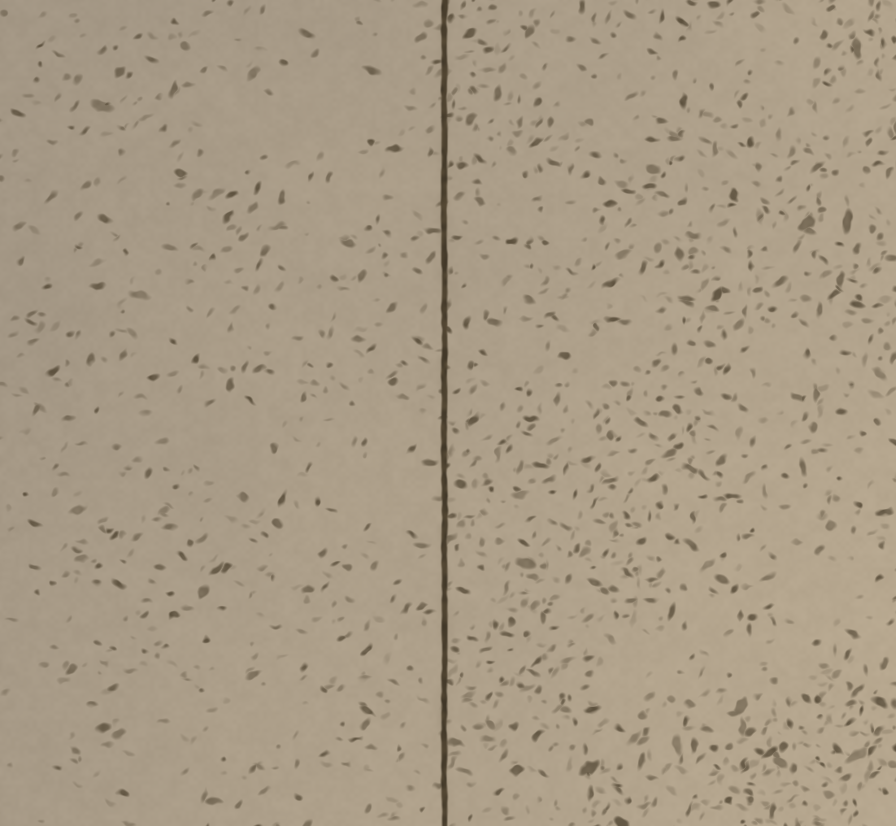
A WebGL 1 fragment shader for this texture:

```glsl
precision highp float;
// Speckled beige stone: two slabs with scattered brown flecks and a dark vertical seam.
uniform vec2 u_resolution;

#define STONE_SHADE vec3(0.645, 0.595, 0.522)
#define STONE_LIGHT vec3(0.715, 0.655, 0.560)
#define FLECK_COLOR vec3(0.345, 0.300, 0.225)
#define SEAM_COLOR vec3(0.270, 0.230, 0.165)
#define SEAM_X 0.496
#define SEAM_HALF_WIDTH 0.0034
#define EDGE_SOFTNESS 0.0018
#define DENSITY_LEFT 0.25
#define DENSITY_RIGHT 0.52
#define FLECK_CELL 0.022
#define EDGE_WARP 0.0042
#define GRAIN 0.014

float hash(vec2 p) {
  return fract(sin(dot(p, vec2(127.1, 311.7))) * 43758.5453);
}

float noise(vec2 p) {
  vec2 i = floor(p);
  vec2 f = fract(p);
  f = f * f * (3.0 - 2.0 * f);
  float low = mix(hash(i), hash(i + vec2(1.0, 0.0)), f.x);
  float high = mix(hash(i + vec2(0.0, 1.0)), hash(i + vec2(1.0, 1.0)), f.x);
  return mix(low, high, f.y);
}

float fbm(vec2 p) {
  float sum = 0.0;
  float amp = 0.5;
  for (int i = 0; i < 4; i++) {
    sum += amp * noise(p);
    p = p * 2.03 + 7.1;
    amp *= 0.5;
  }
  return sum;
}

// Chance of a fleck: sparse left slab, dense right slab, clustered by noise
float fleckChance(vec2 p, float aspect) {
  float x = p.x / aspect;
  float chance = mix(DENSITY_LEFT, DENSITY_RIGHT, step(SEAM_X, x));
  chance += 0.22 * smoothstep(0.5, 0.8, x) * smoothstep(0.35, 0.05, p.y);
  return chance * mix(0.25, 1.75, noise(p * 11.0 + 3.7));
}

// One layer of jittered, rotated ellipses; returns fleck darkness
float flecks(vec2 p, float aspect, float cell, float scale, float share, float seed) {
  float dark = 0.0;
  vec2 home = floor(p / cell);
  for (int j = -1; j <= 1; j++) {
    for (int i = -1; i <= 1; i++) {
      vec2 id = home + vec2(float(i), float(j));
      vec2 key = id + seed;
      vec2 jitter = vec2(hash(key + 11.3), hash(key + 27.9));
      vec2 center = (id + jitter) * cell;
      float present = step(hash(key), share * fleckChance(center, aspect));

      // Near-level on the left, steeper and more mixed on the right
      float side = clamp(center.x / aspect, 0.0, 1.0);
      float angle = mix(0.2, 0.6, side) + (hash(key + 41.7) - 0.5) * mix(1.7, 2.8, side);
      float c = cos(angle);
      float s = sin(angle);
      vec2 d = p - center;
      vec2 q = vec2(c * d.x + s * d.y, c * d.y - s * d.x);

      float size = hash(key + 63.1);
      float halfWidth = scale * mix(0.0019, 0.0036, size * size);
      float halfLength = halfWidth * mix(1.1, 2.6, hash(key + 75.3));
      float edge = (length(q / vec2(halfLength, halfWidth)) - 1.0) * halfWidth;
      float body = 1.0 - smoothstep(-EDGE_SOFTNESS, EDGE_SOFTNESS, edge);
      float depth = mix(0.4, 1.0, hash(key + 89.5));
      dark = max(dark, present * body * depth);
    }
  }
  return dark;
}

void main() {
  vec2 p = gl_FragCoord.xy / u_resolution.y;
  float aspect = u_resolution.x / u_resolution.y;
  float x = p.x / aspect;

  // Stone: broad light from the right, soft blotches, fine grain
  float light = 0.06 + 0.85 * x + 0.35 * (0.5 - p.y) + 0.35 * (fbm(p * 5.0) - 0.47);
  vec3 color = mix(STONE_SHADE, STONE_LIGHT, light);
  color += GRAIN * (noise(p * 190.0) + noise(p * 75.0) - 1.0);

  // Flecks with ragged outlines: main, faint small, and rare large ones
  vec2 warp = vec2(noise(p * 130.0), noise(p * 130.0 + 51.7)) - 0.5;
  vec2 q = p + EDGE_WARP * warp;
  float dark = flecks(q, aspect, FLECK_CELL, 1.15, 1.0, 5.0);
  dark = max(dark, 0.45 * flecks(q, aspect, FLECK_CELL * 0.8, 0.95, 0.6, 131.0));
  dark = max(dark, flecks(q, aspect, FLECK_CELL * 3.0, 1.8, 0.35, 257.0));
  color = mix(color, FLECK_COLOR, dark * mix(0.75, 1.0, noise(p * 160.0)));

  // Seam: slightly wavering groove with a faint stained border
  float waver = 0.0012 * (noise(vec2(p.y * 35.0, 2.0)) - 0.5);
  float across = abs(p.x - SEAM_X * aspect + waver);
  float rough = 0.0014 * (noise(p * 110.0) - 0.5);
  float stain = 0.16 * exp(-across / 0.006) * noise(p * 45.0);
  float groove = 1.0 - smoothstep(-EDGE_SOFTNESS, EDGE_SOFTNESS, across - SEAM_HALF_WIDTH + rough);
  color = mix(color, FLECK_COLOR, stain);
  color = mix(color, SEAM_COLOR * mix(0.9, 1.25, noise(p * 120.0)), groove);

  gl_FragColor = vec4(color, 1.0);
}
```
